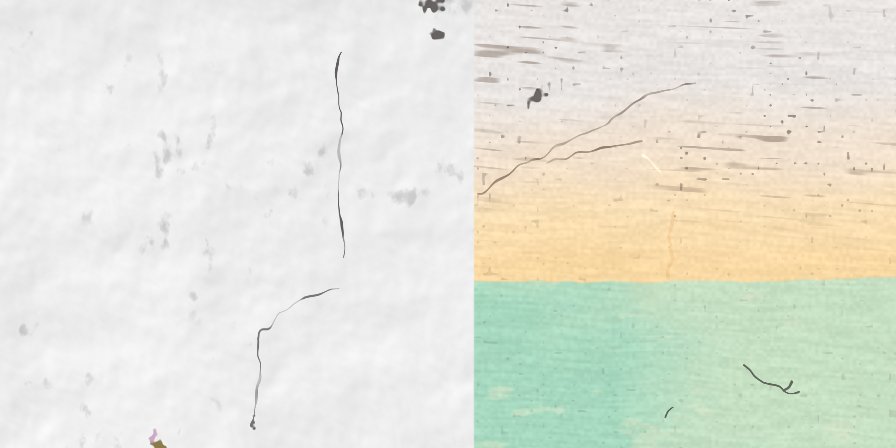
Reproduce this texture procedurally as a WebGL 1 fragment shader.

```glsl
precision highp float;
// Two weathered plaster walls side by side: white plaster with a long crack,
// and a painted wall fading from grey through apricot to a mint band.
// Relief comes from fbm differences, grain from stretched noise, cracks from warped segments.

uniform vec2 u_resolution;

#define DIVIDER 1.058
#define MINT_EDGE 0.374
#define RELIEF 0.16
#define STREAK_DARK 0.42
#define GRAIN 0.045
#define CRACK_WARP 0.014
#define INK vec3(0.23, 0.21, 0.20)

float hash(vec2 p) {
  vec3 q = fract(vec3(p.xyx) * 0.1031);
  q += dot(q, q.yzx + 33.33);
  return fract((q.x + q.y) * q.z);
}

float noise(vec2 p) {
  vec2 i = floor(p), f = fract(p);
  f = f * f * (3.0 - 2.0 * f);
  return mix(mix(hash(i), hash(i + vec2(1, 0)), f.x),
             mix(hash(i + vec2(0, 1)), hash(i + vec2(1, 1)), f.x), f.y);
}

float fbm(vec2 p) {
  float sum = 0.0, amp = 0.5;
  for (int i = 0; i < 5; i++) {
    sum += amp * noise(p);
    p = mat2(1.6, 1.2, -1.2, 1.6) * p + 7.3;
    amp *= 0.5;
  }
  return sum;
}

// Soft line from a to b, with width w
float stroke(vec2 p, vec2 a, vec2 b, float w) {
  vec2 d = b - a;
  float t = clamp(dot(p - a, d) / dot(d, d), 0.0, 1.0);
  float soft = max(1.0 / u_resolution.y, 0.0018);
  return 1.0 - smoothstep(w * 0.5, w * 0.5 + soft, length(p - a - d * t));
}

// Broken blot inside an ellipse of radius r
float blot(vec2 p, vec2 c, vec2 r) {
  float d = length((p - c) / r) + 1.5 * (noise(p * 95.0) - 0.5);
  return 1.0 - smoothstep(0.45, 0.95, d);
}

vec2 warp(vec2 p) {
  return p + CRACK_WARP * (vec2(noise(p * 38.0), noise(p * 38.0 + 41.0)) - 0.5);
}

vec3 whiteWall(vec2 p) {
  float broad = fbm(p * 3.0 + 4.0);
  vec2 q = p + 0.04 * vec2(fbm(p * 6.0), fbm(p * 6.0 + 19.0));
  float relief = fbm(q * 11.0) - fbm(q * 11.0 + vec2(-0.13, 0.17));
  vec3 col = vec3(0.932, 0.932, 0.936) + 0.05 * (broad - 0.48) + RELIEF * relief;
  col -= 0.035 * smoothstep(0.75, 1.0, p.y) * fbm(p * 7.0 + 2.0);

  // Scattered grey pits and scuffs
  float pits = smoothstep(0.66, 0.82, fbm(q * vec2(24.0, 17.0) + 31.0));
  col -= 0.13 * pits * smoothstep(0.4, 0.65, noise(p * 5.0 + 9.0));

  // Upper and lower cracks
  vec2 c = warp(p);
  float w = 0.0005 + 0.0045 * smoothstep(0.35, 0.8, noise(p * vec2(20.0, 26.0)));
  float upper = stroke(c, vec2(0.763, 0.883), vec2(0.750, 0.818), w);
  upper = max(upper, stroke(c, vec2(0.750, 0.818), vec2(0.764, 0.750), w));
  upper = max(upper, stroke(c, vec2(0.764, 0.750), vec2(0.753, 0.661), w));
  upper = max(upper, stroke(c, vec2(0.753, 0.661), vec2(0.760, 0.557), w));
  upper = max(upper, stroke(c, vec2(0.760, 0.557), vec2(0.766, 0.427), w));
  float lower = stroke(c, vec2(0.755, 0.357), vec2(0.677, 0.333), w * 0.5);
  lower = max(lower, stroke(c, vec2(0.677, 0.333), vec2(0.625, 0.302), w));
  lower = max(lower, stroke(c, vec2(0.625, 0.302), vec2(0.578, 0.245), w * 0.6));
  lower = max(lower, stroke(c, vec2(0.578, 0.245), vec2(0.574, 0.154), w));
  lower = max(lower, stroke(c, vec2(0.574, 0.154), vec2(0.565, 0.050), w));
  float gaps = 0.3 + 0.6 * smoothstep(0.25, 0.6, noise(p * 32.0 + 5.0));
  col = mix(col, INK + 0.1, gaps * max(upper, lower * 0.85));

  // Chips near the top, foot of the crack, and the small flower
  float chips = max(blot(p, vec2(0.975, 0.922), vec2(0.023, 0.012)),
                    blot(p, vec2(0.967, 0.987), vec2(0.028, 0.018)));
  chips = max(chips, blot(p, vec2(0.567, 0.057), vec2(0.006, 0.012)));
  col = mix(col, INK, 0.75 * chips);
  col = mix(col, vec3(0.50, 0.43, 0.22), 0.9 * blot(p, vec2(0.354, 0.006), vec2(0.018, 0.014)));
  return mix(col, vec3(0.76, 0.60, 0.73), 0.8 * blot(p, vec2(0.342, 0.025), vec2(0.009, 0.014)));
}

vec3 paintedWall(vec2 p) {
  float u = (p.x - DIVIDER) / (2.0 - DIVIDER);
  float cloud = fbm(p * 4.0 + 12.0) - 0.48;
  float h = p.y + 0.10 * cloud - 0.025 * u;

  // Paint bands
  vec3 warm = mix(vec3(0.975, 0.85, 0.64), vec3(0.98, 0.875, 0.70), smoothstep(0.38, 0.52, h));
  warm = mix(warm, vec3(0.95, 0.885, 0.81), smoothstep(0.49, 0.67, h));
  warm = mix(warm, vec3(0.915, 0.90, 0.89), smoothstep(0.64, 0.83, h));
  vec3 mint = mix(vec3(0.65, 0.85, 0.75), vec3(0.78, 0.88, 0.77),
                  smoothstep(-0.1, 0.7, u + 1.2 * cloud + 0.9 * (p.y - 0.2)));
  float edge = MINT_EDGE - 0.006 * sin(3.14159 * u) + 0.006 * (noise(p * 30.0) - 0.5) + 0.006 * u;
  float above = smoothstep(-0.003, 0.003, p.y - edge);
  vec3 col = mix(mint, warm, above);
  float flakes = smoothstep(0.64, 0.76, fbm(p * vec2(9.0, 24.0) + 3.0));
  col = mix(col, vec3(0.86, 0.90, 0.79), 0.5 * flakes * (1.0 - above));

  // Brushed grain and dark horizontal scratches
  vec2 s = vec2(p.x, p.y + 0.05 * p.x + 0.018 * noise(p * 6.0));
  col += GRAIN * (noise(s * vec2(16.0, 150.0)) + noise(p * 130.0) - 1.0);
  float streak = smoothstep(0.73, 0.92, noise(s * vec2(11.0, 125.0) + 8.0));
  float worn = smoothstep(0.42, 0.70, p.y) * smoothstep(0.3, 0.62, fbm(p * 5.0 + 22.0));
  col = mix(col, vec3(0.48, 0.40, 0.34), STREAK_DARK * streak * (0.08 + worn));
  float specks = smoothstep(0.88, 0.97, noise(p * vec2(75.0, 85.0) + 60.0));
  col = mix(col, INK, 0.35 * specks * (0.35 + worn));

  // Diagonal fissure across the upper half
  vec2 c = warp(p);
  float w = 0.003 * noise(p * 35.0);
  float fissure = stroke(c, vec2(1.068, 0.570), vec2(1.224, 0.661), w);
  fissure = max(fissure, stroke(c, vec2(1.224, 0.661), vec2(1.367, 0.732), w));
  fissure = max(fissure, stroke(c, vec2(1.367, 0.732), vec2(1.432, 0.779), w));
  fissure = max(fissure, stroke(c, vec2(1.432, 0.779), vec2(1.549, 0.818), w));
  fissure = max(fissure, stroke(c, vec2(1.224, 0.640), vec2(1.432, 0.685), w));
  col = mix(col, vec3(0.42, 0.34, 0.28), 0.6 * fissure * (0.3 + noise(p * 45.0)));
  col += 0.08 * stroke(c, vec2(1.430, 0.655), vec2(1.475, 0.615), 0.003);
  col -= vec3(0.02, 0.05, 0.07) * above * stroke(c, vec2(1.495, 0.38), vec2(1.50, 0.53), 0.006);

  // Chip and cracks in the mint band
  float crack = stroke(c, vec2(1.667, 0.180), vec2(1.706, 0.146), 0.002);
  crack = max(crack, stroke(c, vec2(1.706, 0.146), vec2(1.750, 0.128), 0.003));
  crack = max(crack, stroke(c, vec2(1.750, 0.128), vec2(1.784, 0.122), 0.002));
  crack = max(crack, stroke(c, vec2(1.750, 0.128), vec2(1.773, 0.148), 0.002));
  crack = max(crack, stroke(c, vec2(1.490, 0.065), vec2(1.503, 0.088), 0.002));
  crack = max(crack, blot(p, vec2(1.198, 0.781), vec2(0.022, 0.021)));
  return mix(col, INK, 0.72 * crack);
}

void main() {
  vec2 p = gl_FragCoord.xy / u_resolution * vec2(2.0, 1.0);
  float pixel = 1.0 / u_resolution.y;
  float side = smoothstep(-pixel, pixel, p.x - DIVIDER);
  gl_FragColor = vec4(clamp(mix(whiteWall(p), paintedWall(p), side), 0.0, 1.0), 1.0);
}
```
